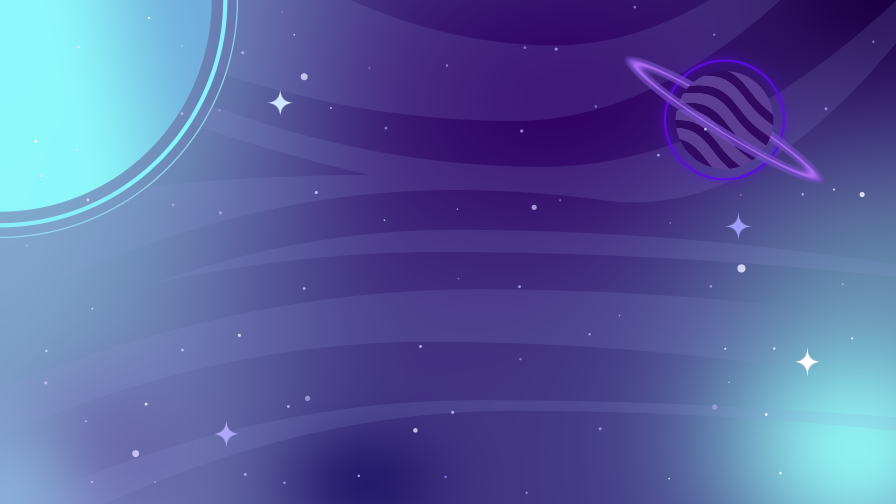
Reproduce this background procedurally as a WebGL 1 fragment shader.

```glsl
precision highp float;
// Flat space backdrop: soft colour glows under translucent wavy bands,
// a large ringed planet in the upper left corner, a small striped one at the
// right, hashed dot stars and a few four-point sparkles. Height is one unit.

#define BAND_ALPHA 0.15
#define BAND_TINT vec3(0.56, 0.60, 0.86)
#define BIG_CENTER vec2(0.0, 1.0)
#define BIG_RADIUS 0.420
#define SMALL_CENTER vec2(1.4375, 0.762)
#define SMALL_RADIUS 0.097
#define RING_TILT 0.558
#define STAR_CELL 0.135
#define STAR_SIZE 0.0028
#define SPARKLE_SIZE 0.029

uniform vec2 u_resolution;

float pixel;

// Antialiased coverage of a signed distance.
float cover(float d) {
  return clamp(0.5 - d / pixel, 0.0, 1.0);
}

float glow(vec2 p, vec2 center, vec2 size) {
  vec2 q = (p - center) / size;
  return exp(-dot(q, q));
}

vec3 hash3(vec2 cell) {
  vec3 h = fract(cell.xyx * vec3(0.1031, 0.1030, 0.0973));
  h += dot(h, h.yxz + 33.33);
  return fract((h.xxy + h.yzz) * h.zyx);
}

// Height of a parabola with its own bend on either side of the apex.
float arc(float x, vec2 apex, float bendLeft, float bendRight) {
  float d = x - apex.x;
  return apex.y + d * d * (d < 0.0 ? bendLeft : bendRight);
}

float between(float y, float low, float high) {
  return cover(low - y) * cover(y - high);
}

vec3 backdrop(vec2 p) {
  vec3 c = vec3(0.26, 0.21, 0.51);
  c = mix(c, vec3(0.19, 0.0, 0.40), glow(p, vec2(1.13, 0.80), vec2(0.48, 0.32)));
  c = mix(c, vec3(0.49, 0.62, 0.78), 1.0 - smoothstep(0.0, 0.85, p.x));
  c = mix(c, vec3(0.40, 0.36, 0.64), 0.75 * glow(p, vec2(0.23, 0.10), vec2(0.20, 0.17)));
  c = mix(c, vec3(0.56, 0.70, 0.87), 0.8 * glow(p, vec2(0.0), vec2(0.16)));
  c = mix(c, vec3(0.52, 0.80, 0.88), 0.6 * glow(p, BIG_CENTER, vec2(0.45)));
  c = mix(c, vec3(0.36, 0.46, 0.63), 0.95 * glow(p, vec2(1.80, 0.47), vec2(0.42, 0.25)));
  c = mix(c, vec3(0.11, 0.0, 0.27), glow(p, vec2(1.76, 1.02), vec2(0.32, 0.22)));
  c = mix(c, vec3(0.12, 0.07, 0.40), 0.8 * glow(p, vec2(0.73, 0.04), vec2(0.15, 0.11)));
  return mix(c, vec3(0.56, 0.94, 0.94), glow(p, vec2(1.70, 0.11), vec2(0.30, 0.27)));
}

float waveBands(vec2 p) {
  float x = p.x;
  // Upper sweep.
  float b = between(p.y, arc(x, vec2(1.02, 0.760), 0.28, 0.86),
                         arc(x, vec2(1.10, 0.910), 0.55, 0.95));
  // Broad sweep with a wedge cut into its left part.
  float rise = max(x - 1.2, 0.0);
  float sweep = between(p.y, arc(x, vec2(0.90, 0.623), -0.293, -0.228) + 1.4 * rise * rise,
                             arc(x, vec2(1.076, 0.669), 0.282, 0.67));
  float wedge = between(p.y, arc(x, vec2(0.75, 0.653), -0.11, 0.0),
                             arc(x, vec2(1.40, 0.578), 0.169, 0.0));
  b += sweep * (1.0 - wedge);
  // Thin tapered ribbon.
  b += between(p.y, arc(x, vec2(0.87, 0.500), -0.195, -0.060),
                    arc(x, vec2(0.90, 0.544), -0.300, -0.090));
  // Two low arches.
  b += between(p.y, arc(x, vec2(0.85, 0.322), -0.26, -0.10),
                    arc(x, vec2(0.95, 0.426), -0.22, -0.09)) * (1.0 - smoothstep(1.3, 1.7, x));
  b += between(p.y, arc(x, vec2(1.02, 0.185), -0.28, -0.07),
                    arc(x, vec2(0.95, 0.206), -0.25, -0.05));
  return b;
}

vec3 bigPlanet(vec3 c, vec2 p) {
  float r = length(p - BIG_CENTER);
  vec3 body = mix(vec3(0.56, 1.0, 1.0), vec3(0.45, 0.70, 0.88),
                  smoothstep(0.12, 0.44, p.x + 0.25 * (p.y - 0.8)));
  c = mix(c, body, 0.92 * cover(r - BIG_RADIUS));
  c = mix(c, vec3(0.53, 0.96, 1.0), cover(abs(r - 0.447) - 0.0042));
  return mix(c, vec3(0.60, 0.93, 1.0), 0.8 * cover(abs(r - 0.471) - 0.0013));
}

vec3 smallPlanet(vec3 c, vec2 p) {
  vec2 d = p - SMALL_CENTER;
  float ca = cos(RING_TILT), sa = sin(RING_TILT);
  vec2 q = vec2(ca * d.x - sa * d.y, sa * d.x + ca * d.y);
  float r = length(d);
  float disc = cover(r - SMALL_RADIUS);
  float stripe = sin(155.0 * (q.y + 2.2 * q.x * q.x) + 1.6 * sin(32.0 * q.x));
  vec3 body = mix(vec3(0.19, 0.04, 0.38), vec3(0.36, 0.24, 0.58), smoothstep(-0.35, -0.1, stripe));
  c = mix(c, body, disc);
  c = mix(c, vec3(0.36, 0.04, 0.90), 0.35 * exp(-abs(r - 0.118) * 110.0));
  c = mix(c, vec3(0.36, 0.04, 0.90), cover(abs(r - 0.118) - 0.0019));
  // The far half of the ring is hidden by the disc.
  float shown = 1.0 - disc * step(0.0, q.y);
  float outer = (length(q / vec2(0.229, 0.034)) - 1.0) * 0.034;
  float inner = (length(q / vec2(0.178, 0.014)) - 1.0) * 0.014;
  float line = (length(q / vec2(0.206, 0.023)) - 1.0) * 0.023;
  c = mix(c, vec3(0.46, 0.30, 0.78), 0.7 * shown * cover(outer) * cover(-inner));
  return mix(c, vec3(0.72, 0.45, 1.0), 0.85 * shown * cover(abs(line) - 0.0012));
}

// One jittered dot per cell; some cells stay empty.
vec3 dots(vec3 c, vec2 p, float cellSize, float radius, float density, float seed) {
  vec2 cell = floor(p / cellSize);
  vec3 h = hash3(cell + seed);
  vec3 k = hash3(cell + seed + 57.0);
  float d = length(p - (cell + 0.1 + 0.8 * h.xy) * cellSize) - radius * (0.5 + 0.6 * k.x);
  vec3 tint = mix(vec3(0.45, 0.30, 0.88), vec3(0.92, 0.96, 1.0), clamp(k.y * 0.6 + c.g, 0.0, 1.0));
  return mix(c, tint, cover(d) * step(h.z, density) * (0.6 + 0.4 * k.z));
}

vec3 sparkle(vec3 c, vec2 p, vec2 center, vec3 tint) {
  vec2 q = abs(p - center) / SPARKLE_SIZE;
  float star = (sqrt(q.x) + sqrt(q.y) - 1.0) * SPARKLE_SIZE * 0.4;
  float core = length(q) * SPARKLE_SIZE - 0.0065;
  return mix(c, tint, max(cover(star), cover(core)));
}

void main() {
  pixel = 1.0 / u_resolution.y;
  vec2 p = gl_FragCoord.xy * pixel;
  vec3 c = bigPlanet(backdrop(p), p);
  c = mix(c, BAND_TINT, BAND_ALPHA * waveBands(p) * smoothstep(0.40, 0.50, length(p - BIG_CENTER)));
  c = smallPlanet(c, p);
  c = dots(c, p, STAR_CELL, STAR_SIZE, 0.75, 3.0);
  c = dots(c, p, 0.33, 0.0075, 0.55, 19.0);
  c = sparkle(c, p, vec2(0.556, 0.796), vec3(0.82, 0.90, 1.0));
  c = sparkle(c, p, vec2(1.465, 0.551), vec3(0.62, 0.62, 0.98));
  c = sparkle(c, p, vec2(1.602, 0.282), vec3(1.0));
  c = sparkle(c, p, vec2(0.449, 0.139), vec3(0.68, 0.66, 0.98));
  gl_FragColor = vec4(c, 1.0);
}
```
